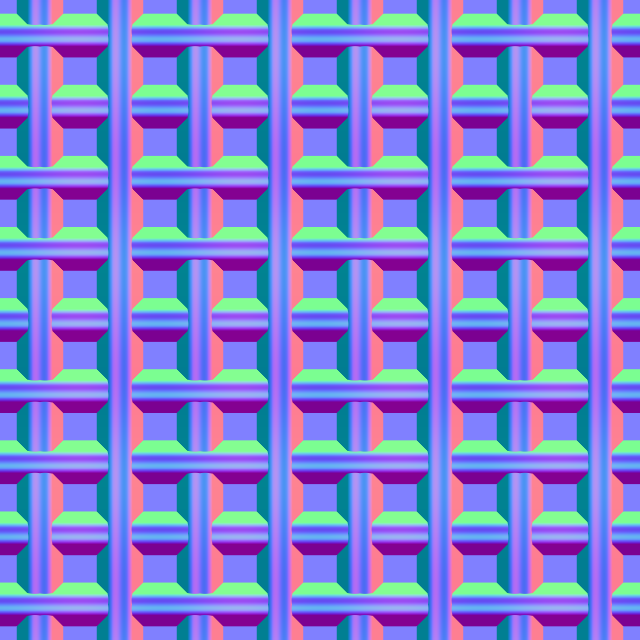
A Shadertoy shader for this texture map:

```glsl
const float PI = 3.14159265;

// Height of a strand: a straight bevel that ends in a low crown with two ridges
float strandHeight(float dist, float halfWidth, float capHalf) {
    float u = min(abs(dist) / capHalf, 1.0);
    float bevel = min(halfWidth - abs(dist), halfWidth - capHalf);
    return bevel + 0.0014 * sin(2.6 * (1.0 - u));
}

// Sideways part of the normal: steep bevel outside, shallow groove in the middle
float strandTilt(float dist, float capHalf) {
    float u = abs(dist) / capHalf;
    float bevel = smoothstep(0.5, 1.0, u);
    float groove = 0.42 * sin(PI * min(u / 0.65, 1.0));
    return 0.99 * sign(dist) * (bevel - groove);
}

vec3 encodeNormal(vec3 n) {
    return 0.5 + 0.5 * normalize(n);
}

void mainImage(out vec4 fragColor, in vec2 fragCoord) {
    vec2 uv = fragCoord / iResolution.xy;
    float pixel = 1.0 / min(iResolution.x, iResolution.y);

    // Eight columns and nine rows, one crossing in each cell
    vec2 grid = vec2(8.0, 9.0);
    vec2 cell = floor(uv * grid);
    vec2 dist = (fract(uv * grid) - 0.5) / grid;

    // Strand sizes: x for the columns, y for the rows
    vec2 halfWidth = vec2(0.0363, 0.0342);
    vec2 capHalf = vec2(0.0200, 0.0174);
    vec2 inset = halfWidth - abs(dist);

    // Odd columns lie on top; even ones surface at every third row
    bool columnOver = mod(cell.x, 2.0) > 0.5 || mod(cell.y, 3.0) == 1.0;
    float columnLead = columnOver
        ? inset.x - strandHeight(dist.y, halfWidth.y, capHalf.y)
        : strandHeight(dist.x, halfWidth.x, capHalf.x) - inset.y;

    // Normals, with the slow rise and fall of the weave along each strand
    vec2 tilt = vec2(strandTilt(dist.x, capHalf.x), strandTilt(dist.y, capHalf.y));
    vec2 facing = sqrt(1.0 - tilt * tilt);
    float columnWave = -0.17 * sin(6.0 * PI * uv.y);
    float rowWave = -0.24 * cos(8.0 * PI * uv.x);
    vec3 column = encodeNormal(vec3(tilt.x, columnWave * facing.x, facing.x));
    vec3 row = encodeNormal(vec3(rowWave * facing.y, tilt.y, facing.y));

    // Layer the strands over the flat ground
    vec3 strands = mix(row, column, clamp(columnLead / pixel + 0.5, 0.0, 1.0));
    float cover = clamp(max(inset.x, inset.y) / pixel + 0.5, 0.0, 1.0);
    vec3 ground = encodeNormal(vec3(0.0, 0.0, 1.0));
    fragColor = vec4(mix(ground, strands, cover), 1.0);
}
```
